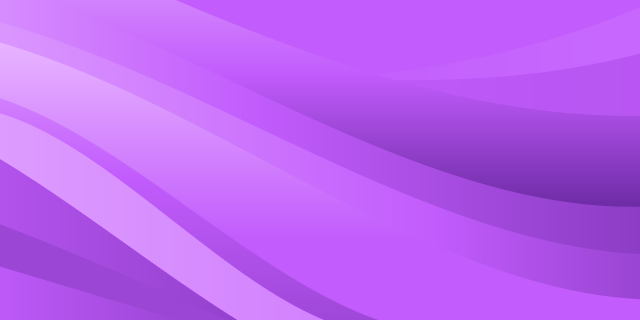
Give the GLSL for this background, as a WebGL 2 fragment shader.

```glsl
#version 300 es
precision highp float;

uniform vec2 u_resolution;
out vec4 outColor;

#define LIGHT vec3(0.91, 0.71, 1.00)
#define BASE vec3(0.76, 0.36, 0.99)
#define DARK vec3(0.43, 0.17, 0.65)
#define WIDE 1.0
#define SHORT 0.625

// Cubic through four evenly spaced heights, held level past the span
float curve(float x, float span, vec4 h) {
    float t = 3.0 * min(x / span, 1.0);
    float a = t - 1.0, b = t - 2.0, c = t - 3.0;
    return dot(h, vec4(-a * b * c / 6.0, t * b * c / 2.0,
                       -t * a * c / 2.0, t * a * b / 6.0));
}

// Smooth coverage of the area beneath a curve
float below(vec2 p, float span, vec4 h) {
    float d = p.y - curve(p.x, span, h);
    float w = length(vec2(dFdx(d), dFdy(d)));
    return clamp(d / w + 0.5, 0.0, 1.0);
}

// Shade falling from hi through zero at mid to -lo
float fall(float t, float mid, float hi, float lo) {
    return t < mid ? hi * (1.0 - t / mid) : -lo * (t - mid) / (1.0 - mid);
}

// Shade -1..1 to colour
vec3 tone(float s) {
    return s < 0.0 ? mix(BASE, DARK, min(-s, 1.0)) : mix(BASE, LIGHT, min(s, 1.0));
}

void main() {
    // Unit canvas with y measured downward
    vec2 p = gl_FragCoord.xy / u_resolution;
    p.y = 1.0 - p.y;
    float shade = 0.0;

    // Faint lens and wedge at the upper right
    float reach = smoothstep(0.5, 1.0, p.x);
    shade = mix(shade, 0.04 + 0.09 * reach, below(p, WIDE, vec4(0.232, 0.26, 0.211, 0.023)));
    shade = mix(shade, -0.04 - 0.07 * reach, below(p, WIDE, vec4(0.19, 0.221, 0.25, 0.167)));

    // Deep band
    shade = mix(shade, fall(p.y, 0.234, 0.43, 1.86),
                below(p, WIDE, vec4(-0.247, 0.049, 0.276, 0.362)));

    // Two sweeping ribbons
    shade = mix(shade, fall(p.x, 0.4, 0.54, 0.64),
                below(p, WIDE, vec4(-0.052, 0.227, 0.518, 0.646)));
    shade = mix(shade, fall(p.x, 0.68, 0.65, 0.48),
                below(p, WIDE, vec4(0.07, 0.333, 0.633, 0.794)));

    // Broad bright body and the thin strip under it
    shade = mix(shade, fall(p.y, 0.75, 1.2, 0.0),
                below(p, WIDE, vec4(0.133, 0.419, 0.755, 0.935)));
    shade = mix(shade, fall(p.y, 0.56, 0.88, 0.42),
                below(p, SHORT, vec4(0.307, 0.529, 0.818, 1.021)));

    // Pale ribbon
    shade = mix(shade, fall(p.x, 1.25, 0.71, 0.0),
                below(p, SHORT, vec4(0.354, 0.594, 0.904, 1.047)));

    // Dark folds in the lower left corner
    shade = mix(shade, -0.18 - p.x, below(p, SHORT, vec4(0.497, 0.779, 1.055, 1.224)));
    shade = mix(shade, -0.46, below(p, SHORT, vec4(0.701, 0.872, 1.055, 1.224)));
    shade = mix(shade, -0.05 - 1.4 * p.x, below(p, SHORT, vec4(0.833, 0.958, 1.081, 1.198)));

    outColor = vec4(tone(shade), 1.0);
}
```
